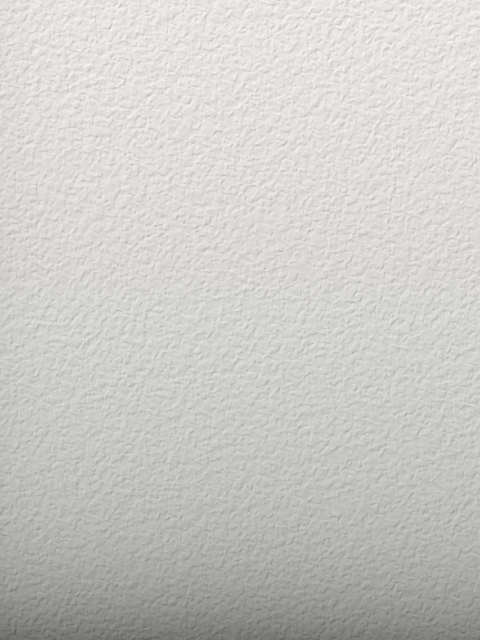
This texture is drawn by a WebGL 2 fragment shader. Its source:

```glsl
#version 300 es
precision highp float;
// Pale plaster wall with a stippled relief, lit from above and fading to grey below.

uniform vec2 u_resolution;
out vec4 fragColor;

const float GRAIN_SIZE = 0.0052;
const float LUMP_SIZE = 0.0150;
const float LIGHT_STEP = 0.0014;
const vec2 LIGHT_DIR = vec2(-0.55, 0.835);

vec2 hash2(vec2 cell) {
    vec3 q = fract(cell.xyx * vec3(0.1031, 0.1030, 0.0973));
    q += dot(q, q.yzx + 33.33);
    return fract((q.xx + q.yz) * q.zy);
}

float valueNoise(vec2 p) {
    vec2 cell = floor(p);
    vec2 f = fract(p);
    f = f * f * f * (f * (f * 6.0 - 15.0) + 10.0);
    float low = mix(hash2(cell).x, hash2(cell + vec2(1.0, 0.0)).x, f.x);
    float high = mix(hash2(cell + vec2(0.0, 1.0)).x, hash2(cell + 1.0).x, f.x);
    return mix(low, high, f.y);
}

mat2 rotation(float angle) {
    float c = cos(angle), s = sin(angle);
    return mat2(c, s, -s, c);
}

// Scattered flat-topped drops of varied size, stretch and direction
float lumps(vec2 p) {
    vec2 cell = floor(p);
    float top = 0.0;
    for (int j = -1; j <= 1; j++) {
        for (int i = -1; i <= 1; i++) {
            vec2 id = cell + vec2(i, j);
            vec2 shape = hash2(id + 71.0);
            vec2 offset = rotation(shape.y * 3.14) * (p - id - hash2(id));
            float radius = mix(0.12, 0.52, shape.x * shape.x);
            float d = length(offset * vec2(0.85, 1.15));
            top = max(top, (1.0 - smoothstep(radius * 0.5, radius, d)) * mix(0.6, 1.0, shape.x));
        }
    }
    return top;
}

// Fine grain, partly covered by the smoother lumps
float surfaceHeight(vec2 p) {
    vec2 warp = vec2(valueNoise(p / 0.007 + 17.0), valueNoise(p / 0.007 + 53.0)) - 0.5;
    vec2 q = p + warp * 0.005;
    vec2 tilted = rotation(0.6) * q;
    float grain = 0.70 * valueNoise(tilted / GRAIN_SIZE)
                + 0.40 * valueNoise(rotation(1.1) * tilted / (GRAIN_SIZE * 1.8) + 31.0);
    return mix(grain, 0.85 + 0.3 * grain, 0.7 * lumps(q / LUMP_SIZE));
}

// Signed slope towards the light, with shadows deeper than highlights
float relief(vec2 p) {
    vec2 stepToLight = LIGHT_DIR * LIGHT_STEP;
    float slope = surfaceHeight(p - stepToLight) - surfaceHeight(p + stepToLight);
    return slope < 0.0 ? slope * 1.15 : slope / (1.0 + 0.8 * slope);
}

// Broad falloff of light down the wall and at its left edge
float wallLight(vec2 uv) {
    float fade = 0.175 * pow(1.0 - uv.y, 1.4);
    float floorShade = 0.25 * exp(-uv.y / 0.10) * (1.06 - 0.16 * smoothstep(0.4, 1.0, uv.x));
    float edgeShade = 0.03 * exp(-uv.x / 0.07);
    return 0.894 - fade - floorShade - edgeShade;
}

void main() {
    vec2 uv = gl_FragCoord.xy / u_resolution;
    vec2 p = gl_FragCoord.xy / u_resolution.y;
    float light = wallLight(uv);
    float brightness = light + 0.165 * relief(p) * mix(0.8, 1.0, uv.y);

    // Warm white above, cooler grey below
    vec3 warmTint = vec3(0.009, 0.0, -0.012);
    vec3 coolTint = vec3(0.001, 0.001, -0.005);
    vec3 color = brightness + mix(coolTint, warmTint, smoothstep(0.2, 1.0, uv.y));
    fragColor = vec4(clamp(color, 0.0, 1.0), 1.0);
}
```
